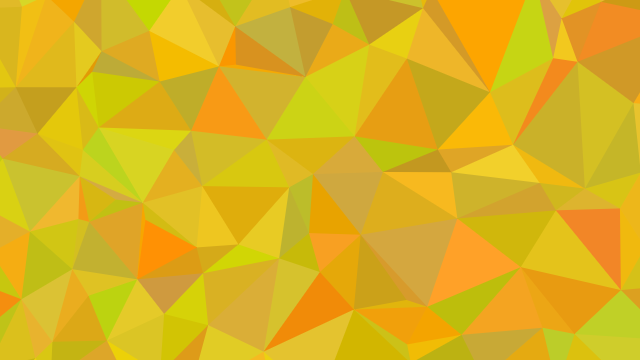
Write a WebGL 2 fragment shader that draws this background.

```glsl
#version 300 es
precision highp float;
precision highp int;
// Low-poly mosaic: an irregular triangulation in flat yellows, oranges, olives and tans.

#define COLS 13             // point columns, one outside each side
#define ROWS 9              // point rows, one outside each side
#define SEED 41u
#define DENSER_LEFT 0.35    // 0 = even spacing
#define IRREGULARITY 0.012  // random weights, give slivers and large facets
#define COLOR_SPREAD vec3(0.13, 0.14, 0.18)
#define MAX_STEPS 32

uniform vec2 u_resolution;
out vec4 fragColor;

const int COUNT = COLS * ROWS;
vec3 points[COUNT];         // xy: offset from the query, z: lifted height

struct Triangle { vec4 a, b, c; };  // counter-clockwise, w: point index

uint hash(uint n) {
    n = n * 747796405u + 2891336453u;
    n = ((n >> ((n >> 28u) + 4u)) ^ n) * 277803737u;
    return (n >> 22u) ^ n;
}

vec3 random3(uint seed) {
    uint x = hash(seed), y = hash(x), z = hash(y);
    return vec3(uvec3(x, y, z) >> 8u) * exp2(-24.0);
}

float cross2(vec2 a, vec2 b) { return a.x * b.y - a.y * b.x; }

// Scatter the points and lift them onto a weighted paraboloid around the query
void placePoints(vec2 query, float aspect) {
    for (int i = 0; i < COUNT; i++) {
        vec3 r = random3(uint(i) + SEED * 1000u);
        vec2 cell = vec2(i % COLS, i / COLS) - 1.0;
        vec2 uv = (cell + r.xy) / vec2(COLS - 2, ROWS - 2);
        uv.x += DENSER_LEFT * uv.x * (uv.x - 1.0);
        vec2 offset = uv * vec2(aspect, 1.0) - query;
        points[i] = vec3(offset, dot(offset, offset) + IRREGULARITY * r.z);
    }
}

// Pivot down to the facet of the lower hull that covers the query
Triangle findTriangle() {
    Triangle t = Triangle(vec4(-90, -90, 900, 997), vec4(90, -90, 900, 998),
                          vec4(0, 90, 900, 999));
    for (int s = 0; s < MAX_STEPS; s++) {
        vec3 n = cross(t.b.xyz - t.a.xyz, t.c.xyz - t.a.xyz);
        n /= max(n.z, 1e-9);
        float deepest = 2e-6;
        int found = -1;
        for (int i = 0; i < COUNT; i++) {
            float depth = dot(n, t.a.xyz - points[i]);
            if (depth > deepest) { deepest = depth; found = i; }
        }
        if (found < 0) break;

        // Keep the edge that lies opposite the new point, seen from the query
        vec4 d = vec4(points[found], found);
        bool leftA = cross2(-d.xy, t.a.xy) > 0.0;
        bool leftB = cross2(-d.xy, t.b.xy) > 0.0;
        bool leftC = cross2(-d.xy, t.c.xy) > 0.0;
        if (!leftA && leftB) t.c = d;
        else if (!leftB && leftC) t.a = d;
        else t.b = d;
    }
    return t;
}

// One flat colour per triangle, independent of the vertex order
vec3 facetColor(Triangle t) {
    uint id = hash(uint(t.a.w)) + hash(uint(t.b.w)) + hash(uint(t.c.w)) + SEED;
    float pick = random3(id).x;
    vec3 base = pick < 0.21 ? vec3(0.90, 0.75, 0.10)   // yellow
              : pick < 0.42 ? vec3(0.80, 0.72, 0.14)   // olive
              : pick < 0.60 ? vec3(0.82, 0.64, 0.17)   // tan
              : pick < 0.76 ? vec3(0.80, 0.78, 0.08)   // lime
              : pick < 0.91 ? vec3(0.92, 0.67, 0.08)   // amber
              :               vec3(0.95, 0.59, 0.07);  // orange
    vec3 shift = random3(id ^ 7919u) - 0.5;
    return clamp(base + shift * COLOR_SPREAD, 0.0, 1.0);
}

// Track the nearest edge: xy outward normal, z distance
void nearestEdge(vec2 from, vec2 to, inout vec3 edge) {
    vec2 dir = normalize(to - from);
    float dist = cross2(from, dir);
    if (dist < edge.z) edge = vec3(dir.y, -dir.x, dist);
}

void main() {
    float pixel = 1.0 / u_resolution.y;
    float aspect = u_resolution.x * pixel;
    vec2 p = gl_FragCoord.xy * pixel;

    placePoints(p, aspect);
    Triangle t = findTriangle();
    vec3 color = facetColor(t);

    // Blend with the neighbour across the nearest edge
    vec3 edge = vec3(0.0, 0.0, 1e3);
    nearestEdge(t.a.xy, t.b.xy, edge);
    nearestEdge(t.b.xy, t.c.xy, edge);
    nearestEdge(t.c.xy, t.a.xy, edge);
    if (edge.z < 0.5 * pixel) {
        placePoints(p + edge.xy * (edge.z + 0.3 * pixel), aspect);
        color = mix(color, facetColor(findTriangle()), 0.5 - max(edge.z, 0.0) / pixel);
    }
    fragColor = vec4(color, 1.0);
}
```
